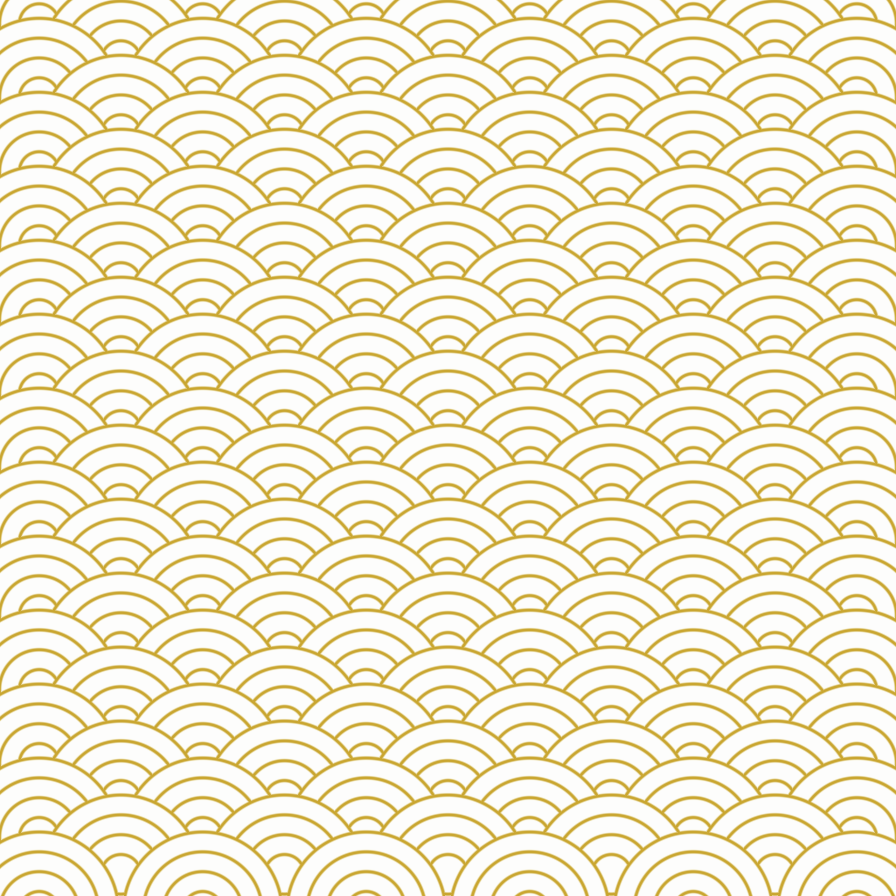
This pattern is drawn by a Shadertoy shader. Its source:

```glsl
const vec3 PAPER = vec3(0.992, 0.992, 0.99);
const vec3 CREAM = vec3(0.98, 0.975, 0.925);
const vec3 GOLD  = vec3(0.79, 0.65, 0.19);

const float COLUMN_PITCH = 0.1825;   // distance between scales in a row
const float ROW_PITCH    = 0.04128;  // rise from one row to the next
const float BASE_Y       = -0.0171;  // centre height of the front row
const float RADIUS       = 0.0885;   // outer ring of a scale
const float RINGS        = 4.0;
const float LINE_WIDTH   = 0.0035;
const float SOFTNESS     = 0.0012;
const float HALO_WIDTH   = 0.0021;   // pale tint beside each line
const float MAX_COLUMN   = 2.0;      // outermost scale of an odd row
const int   ROWS         = 28;

// Offset from the nearest scale centre of a row; the front row is 0
vec2 scaleOffset(vec2 p, int row) {
    float shift = (row % 2 == 0) ? 0.5 : 0.0;
    float column = floor((p.x - 0.5) / COLUMN_PITCH - shift + 0.5) + shift;
    float limit = MAX_COLUMN + shift;
    column = clamp(column, -limit, limit);
    return p - vec2(0.5 + column * COLUMN_PITCH, BASE_Y + float(row) * ROW_PITCH);
}

// Distance to the nearest of the evenly spaced concentric rings
float ringDistance(float r) {
    float spacing = RADIUS / RINGS;
    float ring = clamp(floor(r / spacing + 0.5), 1.0, RINGS);
    return abs(r - ring * spacing);
}

void mainImage(out vec4 fragColor, in vec2 fragCoord) {
    vec2 p = fragCoord / iResolution.xy;
    float edge = max(SOFTNESS, 0.6 / iResolution.y);
    float halfLine = 0.5 * LINE_WIDTH;

    // Paint rows back to front; each disc hides what lies behind it
    float ink = 0.0;
    float halo = 0.0;
    for (int row = ROWS - 1; row >= 0; row--) {
        float r = length(scaleOffset(p, row));
        float d = ringDistance(r);
        float outside = smoothstep(RADIUS - edge, RADIUS + edge, r);
        float line = 1.0 - smoothstep(halfLine - edge, halfLine + edge, d);
        float glow = 1.0 - smoothstep(halfLine, halfLine + HALO_WIDTH, d);
        ink = max(ink * outside, line);
        halo = max(halo * outside, glow);
    }

    vec3 colour = mix(PAPER, CREAM, halo);
    colour = mix(colour, GOLD, ink);
    fragColor = vec4(colour, 1.0);
}
```
